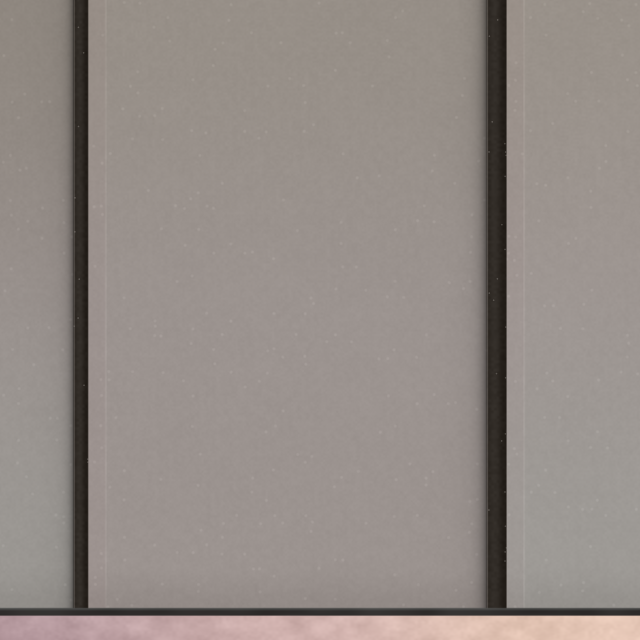
This texture is drawn by a three.js fragment shader. Its source:

```glsl
// Matte wall panels parted by two dark upright grooves above a pale pink ledge.
// Smooth gradients shade the panels, soft bands form grooves and shadows,
// and hashed value noise adds the fine grain and the mottled ledge.
#define GROOVE_A vec2(0.1155, 0.1378)
#define GROOVE_B vec2(0.7610, 0.7915)
#define LEDGE_TOP 0.0380
#define RAIL_TOP 0.0500
#define BEVEL_OFFSET 0.0275
#define EDGE 0.0016
#define GRAIN 0.022
#define GROOVE_COLOR vec3(0.165, 0.145, 0.125)
#define RAIL_COLOR vec3(0.190, 0.180, 0.175)

varying vec2 vUv;

float hash(vec2 p) {
  return fract(sin(dot(p, vec2(127.1, 311.7))) * 43758.5453);
}

float noise(vec2 p) {
  vec2 i = floor(p), f = fract(p);
  f = f * f * (3.0 - 2.0 * f);
  return mix(mix(hash(i), hash(i + vec2(1.0, 0.0)), f.x),
             mix(hash(i + vec2(0.0, 1.0)), hash(i + vec2(1.0, 1.0)), f.x), f.y);
}

float fbm(vec2 p) {
  float sum = 0.0, amp = 0.5;
  for (int i = 0; i < 4; i++) {
    sum += amp * noise(p);
    p = p * 2.03 + 17.0;
    amp *= 0.5;
  }
  return sum;
}

float edge(float at, float x) {
  return smoothstep(at - EDGE, at + EDGE, x);
}

// Sparse soft specks, at most one in each cell
float specks(vec2 p, float density) {
  vec2 cell = floor(p);
  vec2 center = 0.3 + 0.4 * vec2(hash(cell + 3.1), hash(cell + 8.7));
  float dotMask = 1.0 - smoothstep(0.05, 0.32, length(fract(p) - center));
  return dotMask * step(1.0 - density, hash(cell));
}

vec3 wall(vec2 uv) {
  vec3 c = mix(vec3(0.609, 0.577, 0.562), vec3(0.590, 0.560, 0.530),
               smoothstep(0.45, 1.0, uv.y));
  // Cooler grey in the lower part of the outer panels
  float outer = 1.0 - edge(GROOVE_A.x, uv.x) + edge(GROOVE_B.y, uv.x);
  float low = 1.0 - smoothstep(0.1, 0.65, uv.y);
  c = mix(c, vec3(0.607, 0.598, 0.580), outer * low * 0.8);
  // Dimmer left panel toward the top, lighter right panel
  float left = 1.0 - edge(GROOVE_A.x, uv.x);
  c -= 0.026 * left * smoothstep(0.3, 0.9, uv.y);
  c += 0.010 * edge(GROOVE_B.y, uv.x);
  c -= 0.035 * (1.0 - smoothstep(RAIL_TOP, 0.12, uv.y));
  // Faint woven grain
  c += GRAIN * (fbm(uv * vec2(150.0, 130.0)) - 0.47);
  c += 0.012 * (noise(uv * 300.0) - 0.5);
  c += 0.010 * (fbm(uv * 14.0) - 0.47);
  return c + 0.035 * specks(uv * 85.0, 0.06);
}

// Dark gap with a soft shadow on its left and a thin bevel line on its right
vec3 addGroove(vec3 c, vec2 uv, vec2 span, float shadowWidth) {
  float gap = span.x - uv.x;
  float shade = exp(-max(gap, 0.0) / shadowWidth) * step(0.0, gap);
  c *= 1.0 - 0.48 * shade;
  c *= 1.0 - 0.09 * exp(-max(gap, 0.0) / 0.028) * step(0.0, gap);
  float bevelX = span.y + BEVEL_OFFSET;
  float bevel = 1.0 - smoothstep(0.0006, 0.0026, abs(uv.x - bevelX));
  c += 0.024 * bevel * (0.6 + 0.8 * noise(uv * vec2(1.0, 45.0)));
  float strip = edge(span.y, uv.x) * (1.0 - edge(bevelX, uv.x));
  c += strip * vec3(0.003, -0.004, -0.002);

  float t = (uv.x - span.x) / (span.y - span.x);
  vec3 dark = GROOVE_COLOR + 0.035 * exp(-pow((t - 0.38) * 4.0, 2.0));
  dark -= 0.035 * smoothstep(0.5, 0.9, t);
  dark += 0.025 * (noise(uv * 230.0) - 0.5);
  dark += 0.16 * specks(uv * 150.0, 0.035);
  float inside = smoothstep(span.x - 0.003, span.x + 0.003, uv.x)
               * (1.0 - edge(span.y, uv.x));
  return mix(c, dark, inside);
}

vec3 ledge(vec2 uv) {
  vec3 c = mix(vec3(0.715, 0.605, 0.625), vec3(0.815, 0.695, 0.680),
               smoothstep(0.0, 0.50, uv.x));
  c = mix(c, vec3(0.890, 0.770, 0.705), smoothstep(0.45, 0.85, uv.x));
  c += 0.13 * (fbm(uv * vec2(28.0, 45.0)) - 0.47);
  return c + 0.025 * (noise(uv * 180.0) - 0.5);
}

vec3 rail(vec2 uv) {
  float h = (uv.y - LEDGE_TOP) / (RAIL_TOP - LEDGE_TOP);
  vec3 c = RAIL_COLOR + vec3(0.10, 0.11, 0.11) * smoothstep(0.55, 0.95, h);
  c += 0.05 * (noise(uv * vec2(24.0, 90.0)) - 0.5);
  return c;
}

void main() {
  vec3 color = wall(vUv);
  color = addGroove(color, vUv, GROOVE_A, 0.0055);
  color = addGroove(color, vUv, GROOVE_B, 0.0075);
  color = mix(rail(vUv), color, edge(RAIL_TOP, vUv.y));
  color = mix(ledge(vUv), color, edge(LEDGE_TOP, vUv.y));
  gl_FragColor = vec4(color, 1.0);
}
```
